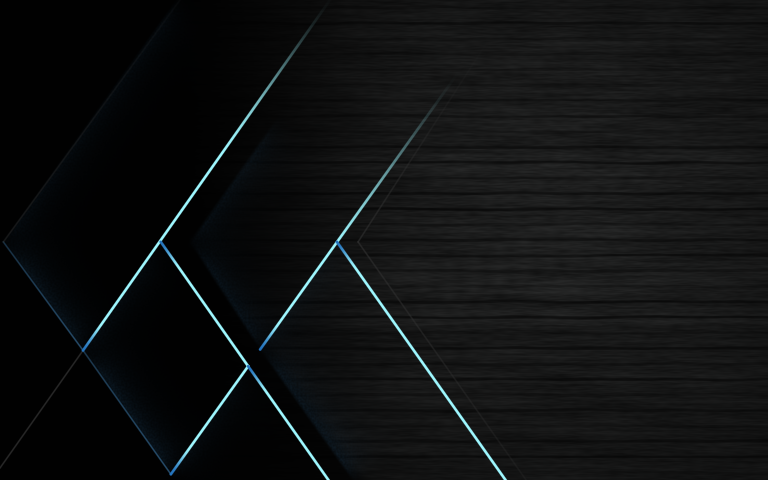
Give the GLSL for this background, as a WebGL 1 fragment shader.

```glsl
precision highp float;
// Dark wood-grain backdrop with crossing neon chevrons and soft blue edge glows.

uniform vec2 u_resolution;

const vec3 CYAN = vec3(0.62, 0.97, 1.0);
const vec3 BLUE = vec3(0.14, 0.45, 0.74);
const vec3 DIM_BLUE = vec3(0.15, 0.30, 0.42);
const vec3 GREY = vec3(0.19, 0.19, 0.19);
const vec3 GLOW = vec3(0.035, 0.085, 0.125);
const vec3 WOOD_TINT = vec3(0.98, 1.0, 1.0);

const float LINE_HALF = 0.0028;    // neon half width
const float HAIR_HALF = 0.0016;    // faint edge half width
const float GLOW_REACH = 0.032;
const float TIP_LENGTH = 0.07;     // blue start of each neon line
const float PLANKS = 31.0;
const vec2 LIGHT_POS = vec2(1.14, 0.56);

// Chevron tips and crossings, in units of canvas height
const vec2 TIP_LEFT = vec2(0.007, 0.496);
const vec2 TIP_MID = vec2(0.335, 0.496);
const vec2 TIP_SHADE = vec2(0.396, 0.496);
const vec2 TIP_RIGHT = vec2(0.702, 0.496);
const vec2 TIP_FAINT = vec2(0.746, 0.496);
const vec2 CROSS_LEFT = vec2(0.173, 0.270);
const vec2 CROSS_MID = vec2(0.517, 0.237);
const vec2 CROSS_LOW = vec2(0.356, 0.012);
const vec2 CROSS_RIGHT = vec2(0.542, 0.272);

float hash(vec2 p) {
    return fract(sin(dot(p, vec2(127.1, 311.7))) * 43758.5);
}

vec2 gradient(vec2 cell) {
    float angle = 6.2832 * hash(cell);
    return vec2(cos(angle), sin(angle));
}

float noise(vec2 p) {
    vec2 i = floor(p), f = fract(p);
    vec2 w = f * f * f * (f * (f * 6.0 - 15.0) + 10.0);
    vec2 e = vec2(1.0, 0.0);
    float low = mix(dot(gradient(i), f), dot(gradient(i + e.xy), f - e.xy), w.x);
    float high = mix(dot(gradient(i + e.yx), f - e.yx), dot(gradient(i + e.xx), f - e.xx), w.x);
    return mix(low, high, w.y);
}

// Distance to a segment and the position along it (0 to 1)
vec2 segment(vec2 p, vec2 a, vec2 b) {
    vec2 d = b - a;
    float t = clamp(dot(p - a, d) / dot(d, d), 0.0, 1.0);
    return vec2(length(p - a - d * t), t);
}

float coverage(float dist, float halfWidth) {
    float px = 0.75 / u_resolution.y;
    return 1.0 - smoothstep(halfWidth - px, halfWidth + px, dist);
}

// Neon line: blue at a, cyan beyond, fading out between two positions
void neon(inout vec3 col, vec2 p, vec2 a, vec2 b, float fadeFrom, float fadeTo) {
    vec2 s = segment(p, a, b);
    vec3 ink = mix(BLUE, CYAN, smoothstep(0.0, TIP_LENGTH, s.y * length(b - a)));
    float fade = 1.0 - smoothstep(fadeFrom, fadeTo, s.y);
    col = mix(col, ink, coverage(s.x, LINE_HALF) * fade);
}

// Thin edge whose opacity runs from one end to the other
void hairline(inout vec3 col, vec2 p, vec2 a, vec2 b, vec3 ink, float from, float to) {
    vec2 s = segment(p, a, b);
    col = mix(col, ink, coverage(s.x, HAIR_HALF) * mix(from, to, s.y));
}

// Glow on the right of an upward segment, softened at both ends
vec3 sideGlow(vec2 p, vec2 a, vec2 b, float strength) {
    vec2 d = normalize(b - a);
    float side = dot(p - a, vec2(d.y, -d.x));
    float along = dot(p - a, d), len = length(b - a);
    float ends = smoothstep(-0.02, 0.05, along) * (1.0 - smoothstep(len - 0.08, len + 0.02, along));
    float grain = 0.9 + 0.5 * noise(p * 230.0);
    return GLOW * strength * grain * ends * smoothstep(-0.004, 0.006, side) * exp(-max(side, 0.0) / GLOW_REACH);
}

vec3 wood(vec2 p) {
    float grain = 0.35 * noise(p * vec2(9.0, 150.0)) + 0.3 * noise(p * vec2(38.0, 300.0))
                + 0.25 * noise(p * vec2(3.0, 28.0));
    float y = p.y * PLANKS + 0.12 * noise(p * vec2(7.0, 40.0));
    float row = floor(y);
    float seam = 1.0 - smoothstep(0.03, 0.14, abs(fract(y) - 0.5));
    seam *= 0.15 + 0.4 * hash(vec2(row, 3.0));
    float plank = 0.92 + 0.16 * hash(vec2(row, 8.0));
    vec2 q = (p - LIGHT_POS) * vec2(1.7, 1.9);
    float light = 0.052 + 0.062 * exp(-dot(q, q));
    return WOOD_TINT * light * plank * (1.0 + grain) * (1.0 - seam);
}

void main() {
    vec2 p = gl_FragCoord.xy / u_resolution.y;

    // Wood emerging from the black left side, cut by the shaded chevron
    float inside = p.x - TIP_SHADE.x - 0.71 * abs(p.y - TIP_SHADE.y);
    float shade = mix(0.25, 1.0, smoothstep(-0.02, 0.03, inside));
    shade = mix(shade, 1.0, smoothstep(0.48, 0.62, p.y));
    vec3 col = wood(p) * smoothstep(0.34, 0.90, p.x) * shade + 0.003;

    // Blue glows
    col += sideGlow(p, CROSS_LOW, CROSS_LEFT, 1.0);
    col += sideGlow(p, CROSS_LEFT, TIP_LEFT, 0.9);
    col += sideGlow(p, TIP_LEFT, vec2(0.375, 1.01), 0.5);
    col += sideGlow(p, vec2(0.735, 0.0), CROSS_RIGHT, 0.9);
    col += sideGlow(p, CROSS_RIGHT, TIP_SHADE, 0.8);
    col += sideGlow(p, TIP_SHADE, vec2(0.575, 0.75), 0.6);
    col += sideGlow(p, CROSS_LEFT, TIP_MID, 0.45);
    col += sideGlow(p, CROSS_LOW, CROSS_MID, 0.45);
    col += sideGlow(p, CROSS_RIGHT, TIP_RIGHT, 0.4);

    // Faint edges
    hairline(col, p, TIP_LEFT, CROSS_LEFT, DIM_BLUE, 0.6, 1.0);
    hairline(col, p, CROSS_LEFT, CROSS_LOW, DIM_BLUE, 0.7, 1.0);
    hairline(col, p, TIP_LEFT, vec2(0.375, 1.0), GREY, 0.45, 0.1);
    hairline(col, p, vec2(0.0, 0.025), CROSS_LEFT, GREY, 0.8, 0.8);
    hairline(col, p, TIP_FAINT, vec2(1.02, 0.92), GREY, 0.65, 0.0);
    hairline(col, p, TIP_FAINT, vec2(1.096, 0.0), GREY, 0.65, 0.25);

    // Neon lines
    neon(col, p, CROSS_LEFT, vec2(0.6875, 1.0), 0.55, 1.03);
    neon(col, p, CROSS_RIGHT, vec2(1.02, 0.94), 0.28, 0.88);
    neon(col, p, CROSS_LOW, CROSS_MID, 2.0, 3.0);
    neon(col, p, TIP_MID, CROSS_MID, 2.0, 3.0);
    neon(col, p, CROSS_MID, vec2(0.687, -0.004), 2.0, 3.0);
    neon(col, p, TIP_RIGHT, vec2(1.056, -0.004), 2.0, 3.0);

    gl_FragColor = vec4(col, 1.0);
}
```
